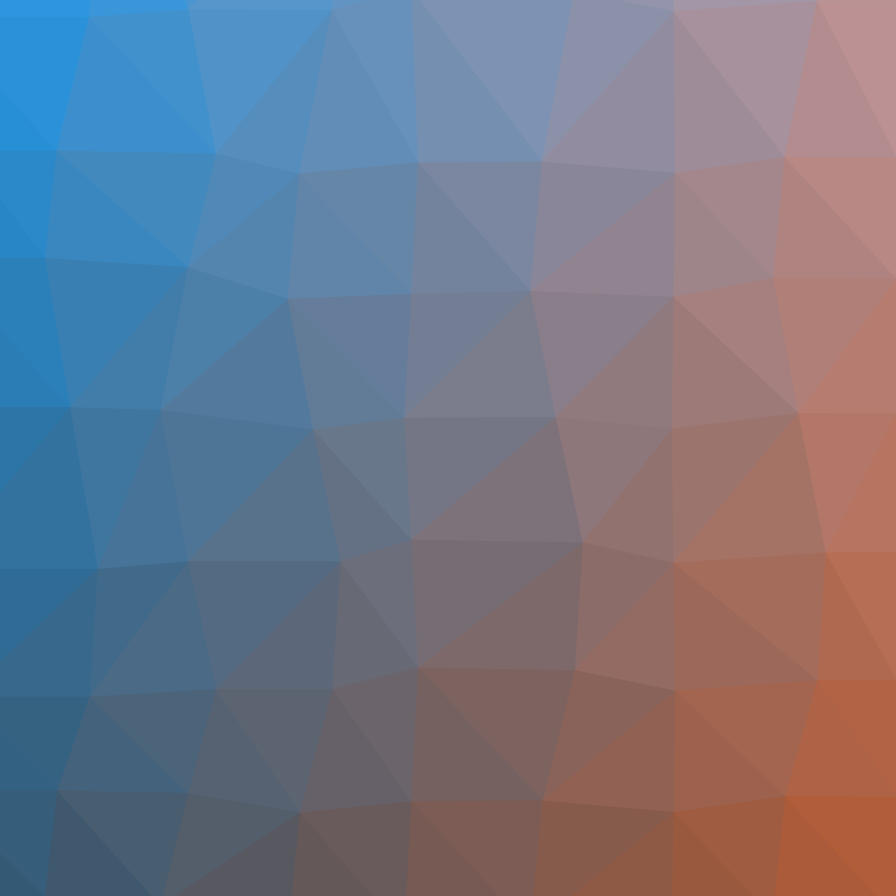
This background is drawn by a Shadertoy shader. Its source:

```glsl
// Low-poly mesh of flat triangles, blue at the upper left to rust at the lower right.
// A regular lattice is bent by a few waves, each cell is split along its shorter
// diagonal, and every triangle takes one colour from a four-corner gradient.

const vec2 PITCH = vec2(0.1354, 0.1426);   // lattice spacing, y pointing down
const vec2 FIRST = vec2(0.0677, 0.039);    // position of node (0, 0)
const float QUARTER = 1.5708;

const vec3 SKY_BLUE   = vec3(0.145, 0.590, 0.890);
const vec3 DUSTY_ROSE = vec3(0.750, 0.580, 0.590);
const vec3 DEEP_SLATE = vec3(0.205, 0.340, 0.440);
const vec3 RUST       = vec3(0.710, 0.350, 0.190);

// Small random brightness shift per triangle
float hash(vec2 p) {
    return fract(sin(dot(p, vec2(127.1, 311.7))) * 43758.5);
}

// Lattice node bent by waves along its column and row
vec2 meshNode(vec2 id) {
    float column = max(id.x, 0.0);
    float row = id.y;

    // Even columns sway together; odd columns sway mostly at the left
    float evenSway = 0.0125 + 0.031 * cos(1.25 * (row - 4.3));
    float oddSway = -0.004 + 0.011 * sin(QUARTER * column)
        + 0.031 * cos(QUARTER * (row - 1.0)) * exp(-0.7 * max(column - 1.0, 0.0));
    float dx = mix(evenSway, oddSway, mod(id.x, 2.0));

    // Vertical heave weakens to the right; every third column hangs lower
    float heave = 0.0065 + 0.029 * cos(column - 0.3) * exp(-0.25 * column);
    float dy = heave * cos(1.25 * (row - 4.5))
        + 0.003 + 0.0105 * cos(2.1 * (column - 2.0));

    // The topmost rows are stretched past the border
    dy -= 0.045 * max(0.0, 1.0 - row);
    return FIRST + id * PITCH + vec2(dx, dy);
}

// Signed distance to the line a-b
float lineDistance(vec2 p, vec2 a, vec2 b) {
    vec2 e = b - a;
    vec2 q = p - a;
    return (e.x * q.y - e.y * q.x) / length(e);
}

// Smooth coverage of a triangle listed clockwise on screen
float triangleCoverage(vec2 p, vec2 a, vec2 b, vec2 c, float pixel) {
    float d = min(lineDistance(p, a, b),
              min(lineDistance(p, b, c), lineDistance(p, c, a)));
    return clamp(0.5 + d / pixel, 0.0, 1.0);
}

// Four-corner colour field
vec3 gradient(vec2 p) {
    p = clamp(p, 0.0, 1.0);
    return mix(mix(SKY_BLUE, DUSTY_ROSE, p.x),
               mix(DEEP_SLATE, RUST, p.x), p.y);
}

// Flat triangle colour weighted by its coverage
vec4 facet(vec2 p, vec2 a, vec2 b, vec2 c, float pixel) {
    vec2 centre = (a + b + c) / 3.0;
    vec3 colour = gradient(centre) + 0.012 * (hash(centre) - 0.5);
    return vec4(colour, 1.0) * triangleCoverage(p, a, b, c, pixel);
}

void mainImage(out vec4 fragColor, in vec2 fragCoord) {
    vec2 p = fragCoord / iResolution.xy;
    p.y = 1.0 - p.y;
    float pixel = 1.0 / min(iResolution.x, iResolution.y);
    vec2 home = floor((p - FIRST) / PITCH);
    vec4 total = vec4(0.0);

    // Gather the facets of the neighbouring cells
    for (int y = -1; y <= 1; y++) {
        for (int x = -1; x <= 1; x++) {
            vec2 id = home + vec2(x, y);
            vec2 a = meshNode(id);
            vec2 b = meshNode(id + vec2(1.0, 0.0));
            vec2 c = meshNode(id + vec2(0.0, 1.0));
            vec2 d = meshNode(id + vec2(1.0, 1.0));

            // Split along the shorter diagonal
            if (distance(a, d) < distance(b, c)) {
                total += facet(p, a, b, d, pixel) + facet(p, a, d, c, pixel);
            } else {
                total += facet(p, a, b, c, pixel) + facet(p, b, d, c, pixel);
            }
        }
    }
    fragColor = vec4(total.rgb / max(total.a, 0.001), 1.0);
}
```
